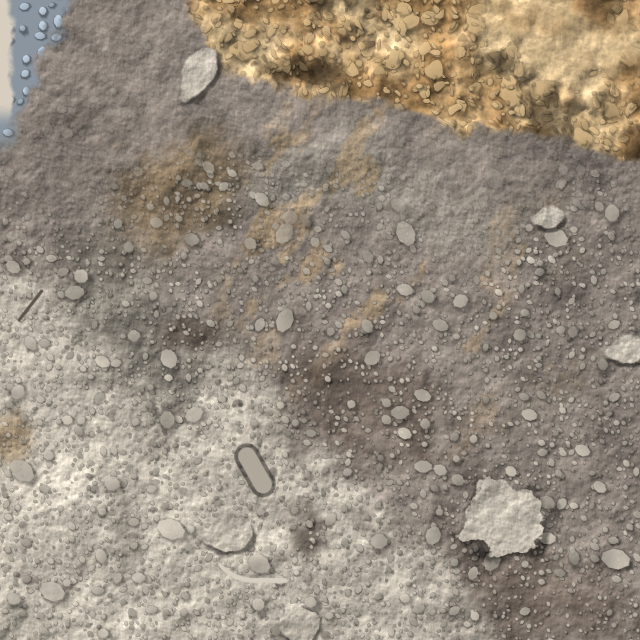
A Shadertoy shader for this texture:

```glsl
// Excavated earth bank: ochre clods above a dark stony slope and pale rubble.

float hash(vec2 p) {
  vec3 q = fract(p.xyx * .1031);
  q += dot(q, q.yzx + 33.33);
  return fract((q.x + q.y) * q.z);
}

float noise(vec2 p) {
  vec2 i = floor(p), f = fract(p);
  f = f * f * (3. - 2. * f);
  return mix(mix(hash(i), hash(i + vec2(1, 0)), f.x),
             mix(hash(i + vec2(0, 1)), hash(i + 1.), f.x), f.y);
}

mat2 turn(float a) { return mat2(cos(a), -sin(a), sin(a), cos(a)); }

float fbm(vec2 p) {
  float sum = 0., amp = .52;
  for (int i = 0; i < 5; i++) {
    sum += amp * noise(p);
    p = turn(.6) * p * 2.03 + 7.1;
    amp *= .5;
  }
  return sum;
}

// Slope of a noise surface towards light at the upper left.
float relief(vec2 p) { return fbm(p) - fbm(p + vec2(-.22, .3)); }

// Soft ragged ellipse; shape holds centre and radii.
float blob(vec2 p, vec4 shape, float angle, float rag) {
  return 1. - smoothstep(.45, 1.3, length(turn(angle) * (p - shape.xy) / shape.zw) + rag);
}

vec3 stain(vec3 col, vec3 tint, vec2 p, vec4 shape, float angle, float rag) {
  return mix(col, tint, .75 * blob(p, shape, angle, rag));
}

float stroke(vec2 p, vec2 a, vec2 b, float width) {
  vec2 d = b - a;
  float dist = length(p - a - d * clamp(dot(p - a, d) / dot(d, d), 0., 1.));
  float aa = 1. / iResolution.y;
  return 1. - smoothstep(width - aa, width + aa, dist);
}

// Scattered angular stones with contact shadows.
vec3 scatter(vec3 col, vec2 p, float scale, float density, vec3 tint, float strength) {
  vec2 q = p * scale;
  float aa = scale / iResolution.y, cover = 0., tone = 1., shadow = 0.;
  for (int k = 0; k < 9; k++) {
    vec2 id = floor(q) + vec2(k % 3 - 1, k / 3 - 1);
    vec2 rnd = vec2(hash(id + scale), hash(id + scale + 57.3));
    if (hash(id + scale * 2.) > density) continue;
    vec2 d = q - id - .2 - .6 * rnd;
    vec2 e = abs(turn(rnd.x * 6.28) * d * vec2(1., 1. + .5 * rnd.y));
    float size = mix(.15, .46, rnd.x * (.2 + rnd.y));
    float edge = max(max(e.x, e.y), .74 * (e.x + e.y)) - size;
    float lit = dot(d / size, vec2(-.5, .7)), body = 1. - smoothstep(-aa, aa, edge);
    shadow = max(shadow, 1. - smoothstep(-.02, .16, edge + .1 * lit));
    tone = mix(tone, .86 + .28 * rnd.x + .1 * lit, body);
    cover = max(cover, body);
  }
  return mix(col * (1. - .35 * shadow * strength), tint * tone, cover * strength);
}

// Large faceted rock with a shadow at its lower right.
vec3 rock(vec3 col, vec3 tint, vec2 p, vec4 shape, float angle, float rag) {
  vec2 d = turn(angle) * (p - shape.xy) / shape.zw;
  vec2 s = turn(angle) * (p - shape.xy - vec2(.004, -.007)) / shape.zw;
  float aa = 1.5 / (iResolution.y * min(shape.z, shape.w));
  float edge = max(length(d), .8 * (abs(d.x) + abs(d.y))) + rag - 1.;
  col *= .55 + .45 * smoothstep(-.1, .2, length(s) + rag - 1.);
  return mix(col, tint, 1. - smoothstep(-aa, aa, edge));
}

// Ochre lumps at several sizes.
vec3 clods(vec2 p, float rough) {
  vec3 col = mix(vec3(.62, .49, .33), vec3(.8, .7, .54), smoothstep(.3, .7, fbm(p * 13.)));
  col *= 1. + (.5 + rough) * relief(p * 24.) + .5 * relief(p * 85.);
  p += .012 * vec2(noise(p * 60.), noise(p * 60. + 9.));
  for (float s = 17.; s < 70.; s *= 2.)
    col = scatter(col, p, s, .65, vec3(.76, .65, .48), .8 * rough);
  return col * (1. - .4 * rough * smoothstep(.56, .72, fbm(p * 19.)));
}

void mainImage(out vec4 fragColor, in vec2 fragCoord) {
  vec2 p = fragCoord / iResolution.xy;
  float broad = fbm(p * 7.) - .5, fine = fbm(p * 32.) - .5, rag = 1.1 * broad + .9 * fine;
  vec3 pale = vec3(.7, .67, .62), ochre = vec3(.65, .56, .44), dark = vec3(.35, .31, .28);

  // Dark slope with smooth cut faces and ochre streaks.
  vec3 col = vec3(.49, .455, .425);
  col = stain(col, ochre * .75, p, vec4(.27, .69, .13, .08), .9, rag);
  col = stain(col, pale * .8, p, vec4(.68, .67, .14, .07), -.4, rag);
  col = stain(col, pale * .85, p, vec4(.51, .74, .12, .06), .5, rag);
  float streak = smoothstep(.57, .7, fbm(turn(.9) * p * vec2(13, 24)));
  col = mix(col, ochre, .7 * streak * blob(p, vec4(.55, .6, .38, .25), -.9, rag));
  col = stain(col, dark * 1.1, p, vec4(.58, .37, .17, .1), -.7, rag);
  col = stain(col, dark * 1.1, p, vec4(.85, .08, .17, .09), -.3, rag);

  // Pale rubble below the diagonal, crossed by a grey gravel band.
  float low = .62 - 1.03 * max(p.x - .15, 0.) - p.y + .25 * broad + .12 * fine;
  col = mix(col, pale * .94, smoothstep(-.03, .07, low));
  float gravel = blob(p, vec4(.25, .49, .19, .08), -.9, rag);
  col = mix(col, pale * .73, .8 * gravel);
  col = stain(col, pale * 1.1, p, vec4(.09, .23, .13, .07), .8, rag);
  col = stain(col, pale * 1.03, p, vec4(.39, .38, .09, .045), -.8, rag);
  col = stain(col, pale, p, vec4(.69, .08, .13, .04), -1., rag);
  col = stain(col, ochre * .85, p, vec4(.01, .31, .06, .05), .5, rag);
  col = stain(col, dark * .8, p, vec4(.48, .16, .04, .06), .3, rag);
  col = stain(col, dark, p, vec4(.3, .48, .05, .025), .1, rag);

  // Surface grain and loose stones, thinner on the upper faces.
  float loose = mix(.25, .8, max(smoothstep(.76, .56, p.y + .3 * broad), gravel));
  float grain = 1. + .5 * relief(p * 28.) + .7 * relief(p * 100.);
  col *= grain + .45 * broad + .4 * fine;
  for (float s = 100.; s > 20.; s *= .6)
    col = scatter(col, p, s, .05 + .004 * s, pale * (.8 + .3 * noise(p * 35.)), loose);

  // Ochre heap, smoother towards its upper right.
  float heap = p.y - .9 + .24 * (p.x - .33) + .05 * (fine + broad);
  float side = p.x - .3 - .4 * (1. - p.y) + .05 * fine;
  float rough = 1. - .75 * blob(p, vec4(.88, .96, .18, .07), -.3, rag);
  col = mix(col, clods(p, rough), smoothstep(-.01, .01, min(heap, side)));

  // Blue-grey stones in the upper left corner.
  float corner = smoothstep(.11, .08, p.x + .35 * (1. - p.y) + .08 * fine) * smoothstep(.75, .8, p.y);
  vec3 slate = vec3(.64, .69, .74);
  col = scatter(mix(col, slate * .8, corner), p, 40., .8, slate, corner);
  col = mix(col, pale * 1.14, smoothstep(.022, .012, p.x + .02 * fine) * smoothstep(.8, .84, p.y));

  // Large rocks.
  vec4 rocks[6] = vec4[6](vec4(.79, .19, .07, .055), vec4(.31, .885, .022, .045),
    vec4(.36, .17, .04, .03), vec4(.467, .025, .026, .036),
    vec4(.98, .455, .03, .02), vec4(.86, .66, .025, .016));
  for (int i = 0; i < 6; i++)
    col = rock(col, pale * grain, p, rocks[i], i == 1 ? -.5 : .2, .9 * fine);

  // Bottle, curved bone and stick.
  vec2 neck = vec2(.411, .243), base = vec2(.386, .287);
  col *= 1. - .4 * stroke(p, base, neck, .02);
  col = mix(col, pale * .92, stroke(p, base, neck, .014));
  vec2 bent = p - vec2(0, 9. * pow(max(.395 - p.x, 0.), 2.));
  col = mix(col, pale * 1.14, stroke(bent, vec2(.345, .093), vec2(.445, .093), .004));
  col = mix(col, dark, stroke(p, vec2(.03, .5), vec2(.065, .545), .0025));
  fragColor = vec4(clamp(col * 1.06, 0., 1.), 1);
}
```
